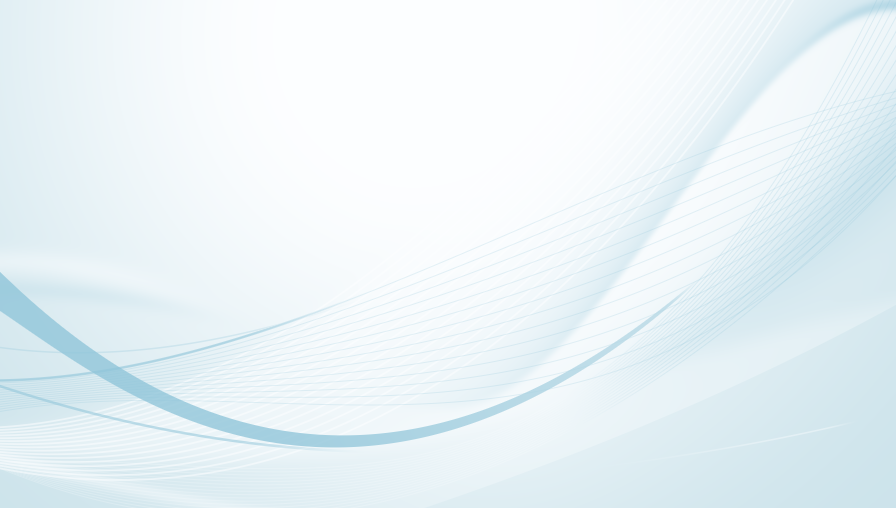
Write a Shadertoy shader that draws this background.

```glsl
// Pale blue waves: a radial glow, soft folded veils, a tapered ribbon
// and families of fine lines. Every wave is a cubic through four heights
// at x = 0, 1/3, 2/3 and 1; line families blend between two such cubics.

#define GLOW_CENTER vec2(0.48, 0.93)
#define GLOW_RANGE vec2(0.25, 1.35)
#define VEIL_STRENGTH 0.42
#define FOLD_STRENGTH 0.48
#define RIBBON_STRENGTH 0.78
#define BLUE_LINE_STRENGTH 0.40
#define WHITE_LINE_STRENGTH 0.55
#define LINE_WIDTH 0.0011

const vec3 WHITE = vec3(0.99, 0.995, 1.0);
const vec3 MIST  = vec3(0.80, 0.89, 0.92);
const vec3 SHADE = vec3(0.72, 0.85, 0.90);
const vec3 DEEP  = vec3(0.56, 0.77, 0.85);

// Signed distance to a cubic wave, positive above, in canvas heights
float wave(vec2 uv, vec4 h) {
    float t = uv.x * 3.0;
    vec3 d1 = h.yzw - h.xyz;
    vec2 d2 = d1.yz - d1.xy;
    float d3 = d2.y - d2.x;
    float y = h.x + t * (d1.x + (t - 1.0) * (d2.x / 2.0 + (t - 2.0) * d3 / 6.0));
    float slope = d1.x + (t - 0.5) * d2.x + (3.0 * t * t - 6.0 * t + 2.0) * d3 / 6.0;
    slope *= 3.0 * iResolution.y / iResolution.x;
    return (uv.y - y) / sqrt(1.0 + slope * slope);
}

// Antialiased coverage of the side where d is positive
float side(float d) {
    return clamp(d * iResolution.y + 0.5, 0.0, 1.0);
}

// Line of the given width; thinner than a pixel, it fades instead
float stroke(float d, float width) {
    float px = 1.0 / iResolution.y;
    float w = max(width, px);
    return clamp((0.5 * w - abs(d)) / px + 0.5, 0.0, 1.0) * width / w;
}

float softBand(float d, float size) {
    return exp(-d * d / (size * size));
}

// Evenly spaced lines between two waves
float lineFamily(vec2 uv, vec4 first, vec4 last, int count, float width) {
    float cover = 0.0;
    for (int i = 0; i < count; i++) {
        vec4 h = mix(first, last, float(i) / float(count - 1));
        cover = max(cover, stroke(wave(uv, h), width));
    }
    return cover;
}

void mainImage(out vec4 fragColor, in vec2 fragCoord) {
    vec2 uv = fragCoord / iResolution.xy;
    float aspect = iResolution.x / iResolution.y;

    // Radial glow
    float r = length((uv - GLOW_CENTER) * vec2(aspect, 1.0));
    vec3 col = mix(WHITE, MIST, smoothstep(GLOW_RANGE.x, GLOW_RANGE.y, r));

    // Arcs at the left
    float leftFade = 1.0 - smoothstep(0.08, 0.30, uv.x);
    float whiteArc = wave(uv, vec4(0.485, 0.309, -0.2, -1.0));
    float blueArc = wave(uv, vec4(0.431, 0.327, 0.0, -0.6));
    col = mix(col, WHITE, 0.40 * leftFade * softBand(whiteArc, 0.025));
    col = mix(col, SHADE, 0.28 * leftFade * softBand(blueArc, 0.018));

    // Broad veil between the upper lines and the lower rim
    vec4 whiteTop = vec4(0.159, 0.366, 0.889, 1.691);
    vec4 rim = vec4(0.09, 0.078, 0.228, 0.70);
    float rimDist = wave(uv, rim);
    float veil = smoothstep(0.03, -0.06, wave(uv, whiteTop));
    veil *= smoothstep(-0.01, 0.05, rimDist);
    col = mix(col, WHITE, VEIL_STRENGTH * veil);

    // Folded sheet: shadow above its edge, light below
    float foldY = mix(0.2, 0.99, smoothstep(0.5, 1.0, uv.x));
    float fold = (uv.y - foldY) / 1.5;
    float foldFade = smoothstep(0.38, 0.72, uv.x);
    float shadow = smoothstep(-0.012, 0.008, fold) * exp(-max(fold, 0.0) / 0.075);
    col = mix(col, SHADE, FOLD_STRENGTH * foldFade * shadow);
    float light = smoothstep(0.0, -0.02, fold) * exp(min(fold, 0.0) / 0.15);
    col = mix(col, WHITE, 0.35 * foldFade * light);
    float tip = smoothstep(0.85, 1.0, uv.x) * softBand(fold, 0.008);
    col = mix(col, DEEP, 0.45 * tip);

    // Blue rim and pale wedge at the lower right
    float rimFade = smoothstep(0.60, 1.0, uv.x);
    col = mix(col, SHADE, 0.50 * rimFade * softBand(rimDist - 0.01, 0.085));
    float wedgeTop = wave(uv, vec4(0.10, 0.13, 0.25, 0.41));
    float wedgeBase = wave(uv, vec4(-0.25, -0.08, 0.125, 0.40));
    float wedge = smoothstep(0.03, -0.03, wedgeTop) * side(wedgeBase);
    col = mix(col, WHITE, 0.30 * wedge * smoothstep(0.1, 0.6, uv.x));
    float glint = stroke(wave(uv, vec4(-0.05, 0.02, 0.08, 0.19)), 0.003);
    float glintFade = smoothstep(0.65, 0.9, uv.x) * (1.0 - smoothstep(0.92, 0.96, uv.x));
    col = mix(col, WHITE, 0.4 * glint * glintFade);

    // Pale sweep at the lower left
    float sweep = wave(uv, vec4(0.10, -0.02, -0.02, 0.20));
    col = mix(col, WHITE, 0.40 * softBand(sweep, 0.014) * (1.0 - smoothstep(0.2, 0.5, uv.x)));

    // Fine line families
    float whiteLines = lineFamily(uv, whiteTop, vec4(0.078, 0.113, 0.505, 1.346), 16, 0.0035);
    col = mix(col, WHITE, WHITE_LINE_STRENGTH * whiteLines);
    vec4 meshTop = vec4(0.251, 0.373, 0.615, 0.820);
    float mesh = lineFamily(uv, meshTop, vec4(0.19, 0.205, 0.258, 0.654), 14, LINE_WIDTH);
    col = mix(col, DEEP, BLUE_LINE_STRENGTH * mesh);
    float rays = lineFamily(uv, vec4(0.09, 0.078, 0.263, 1.08), vec4(0.078, -0.014, 0.182, 0.654), 16, LINE_WIDTH);
    vec3 rayColor = mix(WHITE, DEEP, smoothstep(0.60, 0.78, uv.x));
    col = mix(col, rayColor, 0.40 * rays);

    // Accent lines at the left
    float accentFade = 1.0 - smoothstep(0.25, 0.42, uv.x);
    float accents = stroke(wave(uv, meshTop), 0.005);
    accents = max(accents, stroke(wave(uv, vec4(0.24, 0.118, 0.14, 0.3)), 0.005));
    accents = max(accents, 0.5 * stroke(wave(uv, vec4(0.316, 0.372, 0.60, 0.85)), 0.003));
    col = mix(col, DEEP, 0.55 * accents * accentFade);

    // Tapered ribbon
    float ribbonTop = wave(uv, vec4(0.465, 0.148, 0.304, 0.864));
    float taper = max(1.0 - uv.x / 0.788, 0.0);
    float thickness = 0.035 * pow(taper, 0.6) + 0.020 * exp(-uv.x * 14.0);
    float ribbon = side(-ribbonTop) * side(ribbonTop + thickness) * smoothstep(0.0, 0.06, taper);
    col = mix(col, mix(DEEP, SHADE, smoothstep(0.3, 0.8, uv.x)), RIBBON_STRENGTH * ribbon);

    fragColor = vec4(col, 1.0);
}
```
